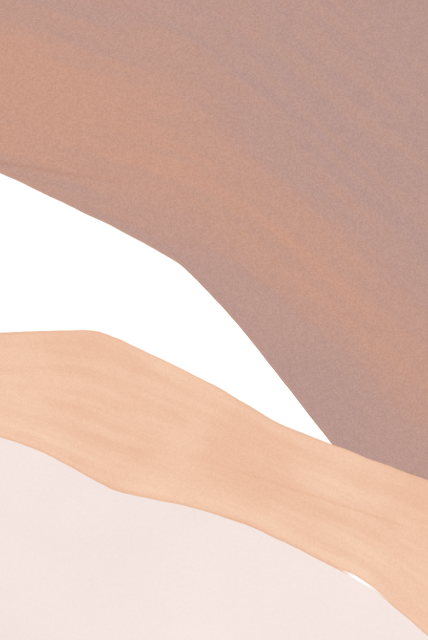
Give the GLSL for this background, as a WebGL 1 fragment shader.

```glsl
precision highp float;
// Abstract painted dunes: a mauve sweep above white paper, a tan ribbon and a
// pale blush hill. Each outline is a line with soft bends; brush streaks are
// noise stretched along those outlines, with fine paper grain over the paint.
uniform vec2 u_resolution;

const vec3 PAPER = vec3(1.0);
const vec3 MAUVE = vec3(0.73, 0.595, 0.56);
const vec3 CLAY  = vec3(0.795, 0.61, 0.53);
const vec3 TAN   = vec3(0.93, 0.745, 0.63);
const vec3 PEACH = vec3(0.965, 0.815, 0.71);
const vec3 RIM   = vec3(0.90, 0.69, 0.56);
const vec3 BLUSH = vec3(0.957, 0.90, 0.88);

float hash(vec2 p) {
  p = fract(p * vec2(0.1031, 0.1137));
  p += dot(p, p.yx + 33.33);
  return fract((p.x + p.y) * p.x * 17.0);
}

float noise(vec2 p) {
  vec2 i = floor(p), f = fract(p);
  f = f * f * (3.0 - 2.0 * f);
  return mix(mix(hash(i), hash(i + vec2(1.0, 0.0)), f.x),
             mix(hash(i + vec2(0.0, 1.0)), hash(i + 1.0), f.x), f.y);
}

float fbm(vec2 p) {
  float sum = 0.0, amp = 0.5;
  for (int i = 0; i < 4; i++) {
    sum += amp * noise(p);
    p = p * 2.03 + 17.3;
    amp *= 0.5;
  }
  return sum;
}

// Smooth change of slope at x = at, rounded over the given width.
float bend(float x, float at, float slope, float width) {
  float d = x - at;
  return 0.5 * slope * (d + sqrt(d * d + width * width));
}

float mauveEdge(float x) {
  return 0.7305 - 0.315 * x + bend(x, 0.27, -0.05, 0.03)
    + bend(x, 0.43, -0.36, 0.03) + bend(x, 0.56, -0.14, 0.04);
}

float ribbonTop(float x) {
  return 0.4805 + 0.035 * x + bend(x, 0.23, -0.365, 0.04)
    + bend(x, 0.52, -0.10, 0.04) + bend(x, 0.65, 0.18, 0.03);
}

float ribbonBottom(float x) {
  return 0.3177 - 0.2 * x + bend(x, 0.08, -0.17, 0.03)
    + bend(x, 0.27, 0.25, 0.02) + bend(x, 0.44, -0.10, 0.04)
    + bend(x, 0.60, -0.12, 0.04) + bend(x, 0.86, -0.24, 0.03);
}

float strokePath(float x) {
  return 0.82 - 0.19 * x + bend(x, 0.5, -0.4, 0.15);
}

// Soft band of the given half width around zero.
float band(float d, float width) {
  return exp(-d * d / (width * width));
}

// Coverage of the region where d is positive.
float cover(float d, float pixel) {
  return smoothstep(-pixel, pixel, d);
}

vec3 mauvePaint(vec2 uv, float grain) {
  float d = uv.y - strokePath(uv.x);
  float streak = fbm(vec2(uv.x * 5.0, d * 65.0));
  float cloud = fbm(uv * vec2(3.0, 4.0) + 4.0);
  float warm = 0.75 * band(d, 0.10) + 0.5 * band(d - 0.1, 0.08) * (1.0 - uv.x);
  warm += 0.25 * (1.0 - uv.x) * smoothstep(0.68, 0.85, uv.y);
  warm += 0.9 * (streak - 0.47) * smoothstep(-0.22, 0.0, d);
  warm += 0.5 * (cloud - 0.47);
  vec3 color = mix(MAUVE, CLAY, clamp(warm, 0.0, 1.0));
  float crease = band(uv.y - 0.746 + 0.11 * uv.x, 0.004);
  color -= 0.025 * crease * (1.0 - smoothstep(0.1, 0.35, uv.x));
  return color + 0.04 * grain;
}

vec3 ribbonPaint(vec2 uv, float above, float below, float grain) {
  float across = above / max(above + below, 0.01);
  float streak = fbm(vec2(uv.x * 5.0, across * 14.0));
  float cloud = fbm(uv * vec2(5.0, 7.0) + 9.0);
  float light = 0.3 + 1.1 * (streak - 0.47) + 1.2 * (cloud - 0.47);
  light += 0.3 * smoothstep(0.6, 0.95, across);
  vec3 color = mix(TAN, PEACH, clamp(light, 0.0, 1.0));
  float crease = band(uv.y - 0.271 + 0.222 * (uv.x - 0.525), 0.002);
  crease *= smoothstep(0.45, 0.6, uv.x) * (1.0 - smoothstep(0.93, 0.98, uv.x));
  float rim = 0.5 * band(below, 0.004) + 0.35 * band(above, 0.003);
  return mix(color, RIM, clamp(rim + 0.3 * crease, 0.0, 1.0)) + 0.025 * grain;
}

void main() {
  vec2 uv = gl_FragCoord.xy / u_resolution;
  float pixel = 0.9 / u_resolution.y;
  float grain = noise(uv * vec2(300.0, 450.0)) - 0.5;
  float wobble = 0.003 * (fbm(uv * vec2(22.0, 30.0)) - 0.47);
  float mauve = uv.y - mauveEdge(uv.x) + wobble;
  float above = ribbonTop(uv.x) - uv.y + wobble;
  float below = uv.y - ribbonBottom(uv.x) + wobble;

  // Mauve sweep with a warm rim against the paper.
  vec3 sweep = mix(mauvePaint(uv, grain), CLAY, 0.6 * band(mauve, 0.004));
  vec3 color = mix(PAPER, sweep, cover(mauve, pixel));

  // Tan ribbon, then the blush hill beneath it.
  color = mix(color, ribbonPaint(uv, above, below, grain), cover(above, pixel));
  vec3 hill = BLUSH + 0.025 * (fbm(uv * vec2(4.0, 9.0)) - 0.47) + 0.012 * grain;
  color = mix(color, hill, cover(-below, pixel));

  // Sliver of bare paper along the lower right seam.
  float taper = smoothstep(0.78, 0.83, uv.x) * (1.0 - smoothstep(0.84, 0.94, uv.x));
  float sliver = 0.003 * taper - abs(below - 0.002);
  color = mix(color, PAPER, cover(sliver, pixel) * taper);
  gl_FragColor = vec4(color, 1.0);
}
```
